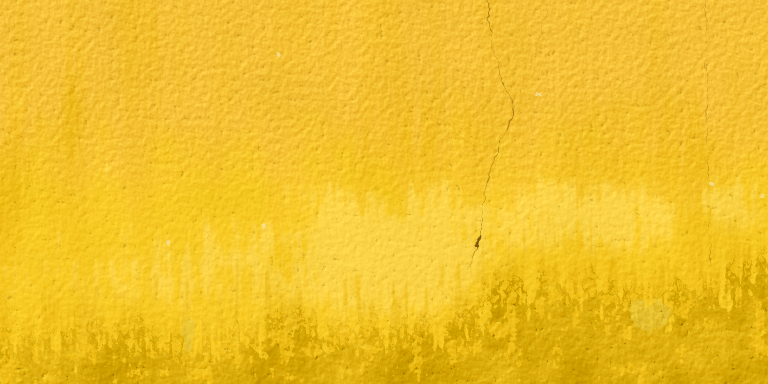
This texture is drawn by a Shadertoy shader. Its source:

```glsl
// Weathered yellow plaster wall with mossy damp rising from its base and thin cracks.

const vec3 OCHRE = vec3(0.955, 0.755, 0.215);
const vec3 GOLD = vec3(0.968, 0.790, 0.140);
const vec3 LEMON = vec3(0.982, 0.832, 0.290);
const vec3 STAIN = vec3(0.925, 0.725, 0.060);
const vec3 MOSS = vec3(0.835, 0.655, 0.025);
const vec3 CHIP = vec3(0.960, 0.880, 0.620);
const vec3 FISSURE = vec3(0.420, 0.270, 0.030);

vec2 hashGradient(vec2 cell) {
    vec3 h = fract(cell.xyx * vec3(0.1031, 0.1030, 0.0973));
    h += dot(h, h.yzx + 33.33);
    float angle = 6.2832 * fract((h.x + h.y) * h.z);
    return vec2(cos(angle), sin(angle));
}

float gradientNoise(vec2 p) {
    vec2 i = floor(p), f = fract(p), e = vec2(1, 0);
    vec2 u = f * f * f * (f * (f * 6.0 - 15.0) + 10.0);
    float a = dot(hashGradient(i), f);
    float b = dot(hashGradient(i + e), f - e);
    float c = dot(hashGradient(i + e.yx), f - e.yx);
    float d = dot(hashGradient(i + 1.0), f - 1.0);
    return mix(mix(a, b, u.x), mix(c, d, u.x), u.y);
}

float fbm(vec2 p) {
    float sum = 0.0, amplitude = 0.6;
    for (int i = 0; i < 4; i++) {
        sum += amplitude * gradientNoise(p);
        p = mat2(1.6, 1.2, -1.2, 1.6) * p + 7.3;
        amplitude *= 0.55;
    }
    return sum;
}

// Mean height of the damp line, eased between evenly spaced control heights.
float dampLine(float x) {
    float heights[13] = float[13](0.10, 0.13, 0.15, 0.10, 0.16, 0.15,
                                  0.14, 0.17, 0.26, 0.26, 0.23, 0.25, 0.33);
    float t = clamp(x * 6.0, 0.0, 11.99);
    int i = int(t);
    return mix(heights[i], heights[i + 1], smoothstep(0.0, 1.0, fract(t)));
}

float segmentDistance(vec2 p, vec2 a, vec2 b) {
    vec2 ab = b - a;
    return length(p - a - ab * clamp(dot(p - a, ab) / dot(ab, ab), 0.0, 1.0));
}

float mainCrackDistance(vec2 p) {
    vec2 path[8] = vec2[8](vec2(1.264, 1.02), vec2(1.281, 0.896), vec2(1.302, 0.805),
        vec2(1.341, 0.714), vec2(1.294, 0.61), vec2(1.258, 0.492),
        vec2(1.250, 0.388), vec2(1.219, 0.297));
    float d = 9.0;
    for (int i = 0; i < 7; i++) d = min(d, segmentDistance(p, path[i], path[i + 1]));
    return d;
}

float line(float d, float width, float px) {
    return 1.0 - smoothstep(width - 0.6 * px, width + 0.6 * px, d);
}

// Soft elliptical falloff, one at the centre.
float glow(vec2 p, vec2 centre, vec2 radius) {
    vec2 q = (p - centre) / radius;
    return exp(-dot(q, q));
}

float chips(vec2 p, float px) {
    vec2 spots[6] = vec2[6](vec2(0.438, 0.362), vec2(0.688, 0.410), vec2(1.855, 0.524),
        vec2(1.402, 0.755), vec2(0.727, 0.858), vec2(1.987, 0.490));
    float d = 9.0;
    for (int i = 0; i < 6; i++) d = min(d, length(p - spots[i]));
    return line(d + 0.012 * gradientNoise(p * 90.0), 0.006, px);
}

void mainImage(out vec4 fragColor, in vec2 fragCoord) {
    vec2 p = 2.0 * fragCoord / iResolution.x;
    float px = 2.0 / iResolution.x;
    float cloud = fbm(p * 5.0), patches = fbm(p * 17.0 + 4.0), grain = fbm(p * 60.0);
    float columns = gradientNoise(vec2(p.x * 13.0, p.y * 1.5 + 3.0));
    float streak = gradientNoise(vec2(p.x * 38.0, p.y * 3.5))
                 + 0.7 * gradientNoise(vec2(p.x * 95.0, p.y * 9.0));

    // Plaster: ochre above, brighter below, with vertical wash marks.
    vec3 col = mix(GOLD, OCHRE, smoothstep(0.40, 0.74, p.y + 0.25 * cloud + 0.15 * columns));
    float wash = glow(p, vec2(0.19, 0.72), vec2(0.025, 0.40))
               + glow(p, vec2(0.40, 0.74), vec2(0.025, 0.30))
               + glow(p, vec2(1.10, 0.61), vec2(0.16, 0.17))
               + glow(p, vec2(1.72, 0.60), vec2(0.24, 0.16))
               + glow(p, vec2(0.03, 0.50), vec2(0.10, 0.25));
    col = mix(col, STAIN, clamp(wash * (0.35 + 0.6 * streak) + 0.5 * columns, 0.0, 0.75));

    // Pale worn band just above the damp.
    float pale = glow(p, vec2(1.05, 0.35), vec2(0.26, 0.18))
               + glow(p, vec2(1.55, 0.43), vec2(0.25, 0.11))
               + 0.65 * glow(p, vec2(0.55, 0.27), vec2(0.60, 0.15))
               + 0.7 * glow(p, vec2(1.92, 0.46), vec2(0.10, 0.10));
    float wear = pale + 0.5 * cloud + 0.5 * streak + 0.5 * patches;
    col = mix(col, LEMON, 0.9 * smoothstep(0.35, 0.85, wear));

    // Damp: a dripping halo, then ragged moss with bare flakes left in it.
    float depth = dampLine(p.x) - p.y;
    float halo = smoothstep(-0.10, 0.06, depth + 0.26 * streak + 0.14 * patches);
    col = mix(col, STAIN, 0.6 * halo * smoothstep(-0.27, -0.10, depth));
    float ragged = depth + 0.13 * streak + 0.20 * patches + 0.16 * grain;
    float moss = smoothstep(-0.012, 0.022, ragged);
    float flakes = smoothstep(0.10, 0.17, patches + 0.35 * streak + 0.3 * grain - 0.7 * depth);
    col = mix(col, MOSS + 0.12 * cloud + 0.10 * patches, moss * (0.92 - 0.75 * flakes));
    float peeled = glow(p, vec2(1.69, 0.18), vec2(0.06, 0.05))
                 + 0.7 * glow(p, vec2(0.49, 0.13), vec2(0.025, 0.07));
    col = mix(col, vec3(0.90, 0.79, 0.28), 0.5 * smoothstep(0.4, 0.6, peeled + 1.4 * patches * peeled));

    // Stucco relief lit from the upper left, with small pits.
    float relief = grain - fbm((p + vec2(-0.004, 0.005)) * 60.0);
    float rough = mix(0.085, 0.14, smoothstep(0.4, 0.7, p.y)) + 0.04 * moss;
    col += rough * relief * vec3(0.7, 1.0, 1.1) + 0.03 * cloud;
    col *= 1.0 - 0.22 * smoothstep(0.28, 0.45, -grain) * (0.5 + 0.5 * moss);

    // Cracks: hairlines, a branch, the right-hand seam and the main fissure.
    vec2 bent = p + 0.012 * vec2(gradientNoise(p * 26.0), gradientNoise(p * 26.0 + 9.0))
              + 0.006 * gradientNoise(p * 70.0);
    float web = abs(gradientNoise(bent * 4.3 + 2.0)) / 4.3;
    float webMask = smoothstep(0.0, 0.3, gradientNoise(p * 3.0 + 6.0)) * (1.0 - moss);
    col = mix(col, STAIN * 0.86, 0.45 * webMask * line(web, 0.0005, px));
    float broken = smoothstep(-0.35, 0.25, gradientNoise(p * 19.0));
    float branch = segmentDistance(bent, vec2(1.435, 1.0), vec2(1.341, 0.714));
    col = mix(col, FISSURE, 0.25 * broken * line(branch, 0.0005, px));
    float seam = segmentDistance(bent, vec2(1.835, 1.02), vec2(1.850, 0.28));
    col = mix(col, FISSURE, 0.45 * broken * line(seam, 0.0006, px));
    col = mix(col, FISSURE, (0.25 + 0.4 * broken) * line(mainCrackDistance(bent), 0.0007, px));
    float gap = segmentDistance(bent, vec2(1.252, 0.388), vec2(1.238, 0.360));
    col = mix(col, FISSURE, 0.8 * line(gap + 0.006 * grain, 0.003, px));

    col = mix(col, CHIP, 0.75 * chips(p, px));
    fragColor = vec4(clamp(col, 0.0, 1.0), 1.0);
}
```
